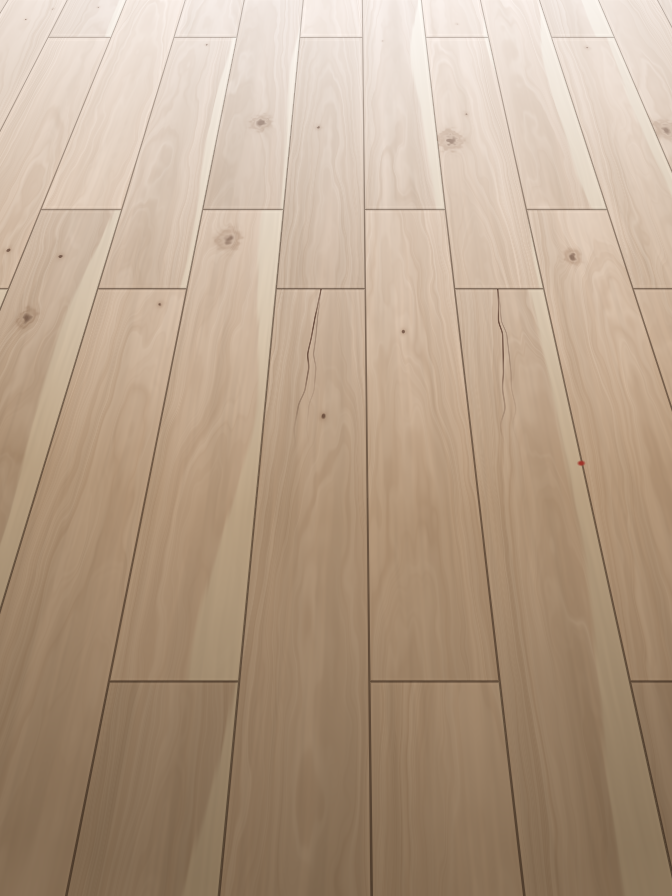
Reproduce this texture procedurally as a Shadertoy shader.

```glsl
// Pale wooden floor planks in perspective, with staggered joints and soft window glare.
#define HORIZON 0.63        // height of the vanishing point above the canvas
#define VANISH_X 0.5304     // horizontal place of the vanishing point
#define PLANK_WIDTH 0.1394  // plank width per unit of nearness
#define PLANK_LENGTH 0.4385 // plank length in inverse nearness
#define SEAM 0.0009         // half width of the gaps
#define GRAIN 0.07          // strength of the growth rings
#define FIBRE 0.04          // strength of the fine fibres
#define SAPWOOD 0.62        // share of planks with a pale edge
#define SHADE vec3(0.495, 0.415, 0.325)
#define WOOD vec3(0.71, 0.613, 0.508)
#define GLARE vec3(0.97, 0.945, 0.93)

float hash(vec2 p) {
    return fract(sin(dot(p, vec2(127.1, 311.7))) * 43758.5453);
}

float noise(vec2 p) {
    vec2 i = floor(p), f = fract(p);
    f = f * f * (3.0 - 2.0 * f);
    return mix(mix(hash(i), hash(i + vec2(1, 0)), f.x),
               mix(hash(i + vec2(0, 1)), hash(i + vec2(1, 1)), f.x), f.y);
}

float fbm(vec2 p) {
    float sum = 0.0, amp = 0.5;
    for (int i = 0; i < 4; i++) {
        sum += amp * noise(p);
        p = p * 2.03 + 7.3;
        amp *= 0.5;
    }
    return sum;
}

// Tints one plank; q runs 0..1 across and along it, detail fades far fibres
vec3 plankTint(vec2 q, vec2 id, float detail) {
    vec2 seed = vec2(hash(id), hash(id + 31.7)) * 60.0;
    vec2 body = vec2(q.x, q.y * 5.0);
    float rim = 0.0, core = 0.0, swell = 0.0;

    // Knots: one larger, the other pin sized and often missing
    for (int i = 0; i < 2; i++) {
        vec2 key = id + float(i) * 13.1;
        vec2 centre = vec2(0.12 + 0.76 * hash(key + 2.3), 5.0 * hash(key + 5.9));
        float big = i == 0 ? step(0.5, hash(key + 8.1)) : 0.0;
        float shown = max(big, step(0.45, hash(key + 6.7)));
        float size = mix(0.024, 0.08, big) * (0.6 + 0.6 * hash(key + 4.4));
        vec2 away = body - centre;
        float d = length(away * vec2(1.0, 0.8)) / size + 0.9 * (noise(body * 22.0 + seed) - 0.5);
        core += shown * (1.0 - smoothstep(0.1, 0.95, d)) * mix(0.45, 0.32, big);
        rim += shown * exp(-d * d * 0.35) * 0.13 + big * 0.1 * exp(-6.0 * pow(d - 1.5, 2.0));
        swell += big * exp(-dot(away, away) * 22.0);
    }

    // Growth rings arch along the plank and bend round knots
    float warp = fbm(vec2(q.x * 2.5, q.y * 3.5) + seed);
    float axis = q.x - 0.2 - 0.6 * hash(id + 9.2);
    float ring = axis * axis * (3.0 + 4.0 * hash(id + 6.6)) + q.y * 1.1 + 1.3 * warp + 0.35 * swell;
    float grain = noise(vec2(ring * 11.0, q.x * 2.0) + seed) - 0.5;
    grain += 0.45 * (noise(vec2(ring * 34.0, q.y * 4.0) + seed) - 0.5) * detail;
    float fibre = noise(vec2(q.x * 34.0 + 4.0 * warp, q.y * 6.0) + seed) - 0.5;
    float streak = noise(vec2(q.x * 7.0 + 2.0 * warp, q.y * 2.0) + seed) - 0.5;

    vec3 tint = vec3(1.015, 0.99, 0.97) * (0.985 + 0.06 * (hash(id + 3.5) - 0.5));
    tint *= 1.0 + GRAIN * grain * vec3(0.8, 1.1, 1.4) + FIBRE * fibre * detail
          + 0.06 * streak * vec3(0.9, 1.0, 1.2);

    // Cream sapwood along the right edge
    float edge = 0.95 - 0.2 * hash(id + 1.8) + 0.45 * (noise(vec2(q.y * 2.2, 3.0) + seed) - 0.5);
    float sap = smoothstep(edge - 0.015, edge + 0.03, q.x + 0.03 * fibre) * step(hash(id + 7.7), SAPWOOD);
    tint = mix(tint, vec3(1.07, 1.09, 1.08) * (1.0 + 0.04 * fibre * detail), sap * 0.85);

    // Slanting hairline splits at the far end of two planks
    if (abs(id.x) == 1.0 && id.y == 2.0) {
        float path = 0.5 - 0.55 * (1.0 - q.y) + 0.06 * (noise(vec2(q.y * 24.0, id.x)) - 0.5);
        float reach = smoothstep(0.6, 0.85, q.y) * (0.5 + 0.5 * noise(vec2(q.y * 40.0, 8.0)));
        core += 0.55 * reach * (1.0 - smoothstep(0.002, 0.013, abs(q.x - path)));
        core += 0.2 * reach * (1.0 - smoothstep(0.002, 0.011, abs(q.x - path - 0.36 * (1.0 - q.y))));
    }
    tint *= 1.0 - rim * vec3(0.6, 0.8, 0.95);
    return tint * (1.0 - min(core, 0.6) * vec3(0.85, 1.0, 1.05));
}

void mainImage(out vec4 fragColor, in vec2 fragCoord) {
    vec2 uv = fragCoord / iResolution.xy;
    float aspect = iResolution.x / iResolution.y, pixel = 1.0 / iResolution.y;
    float down = 1.0 - uv.y, near = down + HORIZON;

    // Floor coordinates, with odd columns shifted along
    float across = (uv.x - VANISH_X) / (PLANK_WIDTH * near) - 0.0997;
    float column = floor(across);
    float along = 1.0 / (near * PLANK_LENGTH) + mix(0.36, 0.605, mod(column, 2.0));
    vec2 id = vec2(column, floor(along));
    vec2 q = vec2(across - column, fract(along));

    // Room light: bright glare at the top, dim towards the viewer
    float light = 1.0 - down - 0.25 * pow(uv.x - 0.52, 2.0) + 0.03 * (fbm(uv * 3.0) - 0.5);
    light = clamp(light, 0.0, 1.0);
    vec3 base = mix(SHADE, WOOD, smoothstep(-0.15, 0.6, light) * 1.06 - 0.06);
    base = mix(base, GLARE, pow(max(light - 0.42, 0.0) / 0.58, 1.15));
    vec3 tint = plankTint(q, id, smoothstep(-0.1, 0.4, down));
    vec3 color = base * mix(vec3(1.0), tint, mix(0.6, 1.0, smoothstep(0.0, 0.35, down)));

    // Gaps with a faint light bevel
    float side = min(q.x, 1.0 - q.x) * PLANK_WIDTH * near * aspect;
    float end = min(q.y, 1.0 - q.y) * PLANK_LENGTH * near * near;
    float gap = min(side, end);
    color *= 1.0 + 0.02 * exp(-pow((gap - 3.5 * SEAM) / SEAM, 2.0));
    float seam = clamp((SEAM * near - gap) / pixel + 0.5, 0.0, 1.0);
    color *= 1.0 - seam * mix(0.22, 0.42, smoothstep(0.0, 0.4, down)) * vec3(0.92, 1.0, 1.06);

    // A small red fleck
    float fleck = length((uv - vec2(0.865, 0.483)) * vec2(aspect * 0.7, 1.0));
    color = mix(color, vec3(0.62, 0.2, 0.16), 1.0 - smoothstep(0.001, 0.004, fleck));
    fragColor = vec4(clamp(color, 0.0, 1.0), 1.0);
}
```
